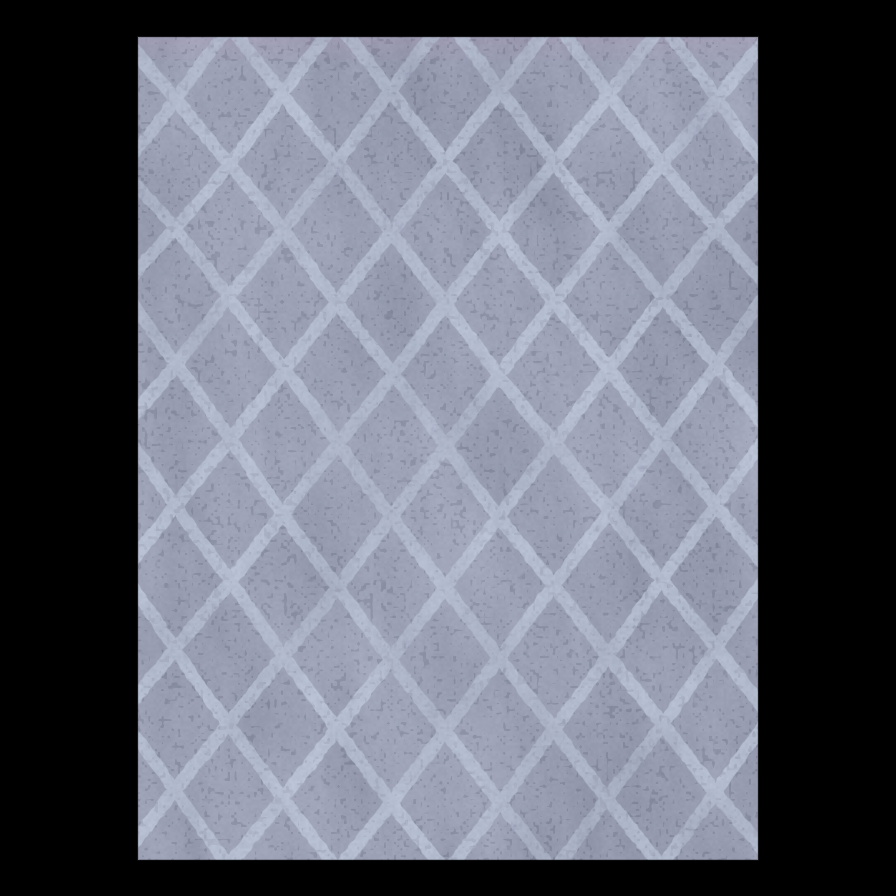
Write a three.js fragment shader that draws this pattern.

```glsl
varying vec2 vUv;

float hash(vec2 p) {
  vec3 q = fract(vec3(p.xyx) * 0.1031);
  q += dot(q, q.yzx + 33.33);
  return fract((q.x + q.y) * q.z);
}

float noise(vec2 p) {
  vec2 cell = floor(p);
  vec2 f = fract(p);
  f = f * f * (3.0 - 2.0 * f);
  return mix(mix(hash(cell), hash(cell + vec2(1.0, 0.0)), f.x),
             mix(hash(cell + vec2(0.0, 1.0)), hash(cell + 1.0), f.x), f.y);
}

float fbm(vec2 p) {
  float sum = 0.0;
  float weight = 0.5;
  for (int i = 0; i < 4; i++) {
    sum += weight * noise(p);
    p = p * 2.03 + 17.1;
    weight *= 0.5;
  }
  return sum / 0.9375;
}

// Distance to the nearest of two families of crossing diagonals
float latticeDistance(vec2 p) {
  vec2 pitch = vec2(0.1207, 0.159);
  vec2 q = p / pitch;
  vec2 diagonals = vec2(q.x + q.y, q.x - q.y);
  vec2 d = abs(diagonals - floor(diagonals + 0.5)) / length(1.0 / pitch);
  return min(d.x, d.y);
}

float sheetMask(vec2 uv) {
  vec2 d = abs(uv - vec2(0.5, 0.4995)) - vec2(0.346, 0.4592);
  return 1.0 - smoothstep(-0.001, 0.001, max(d.x, d.y));
}

void main() {
  // Gentle sag of the cloth, with slightly uneven bands
  vec2 p = vUv - vec2(0.4977, 0.5026);
  float side = p.x * p.x / 0.09;
  p.y -= 0.012 * side * (1.0 - 2.0 * smoothstep(0.15, 0.38, p.y));
  p += 0.004 * (vec2(noise(vUv * 9.0), noise(vUv * 9.0 + 40.0)) - 0.5);

  // Soft upright creases and fine grain
  vec2 slanted = vec2(vUv.x + 0.15 * vUv.y, vUv.y);
  float crease = fbm(slanted * vec2(22.0, 8.0)) - 0.5;
  float cloud = fbm(vUv * 6.0 + 9.0) - 0.5;
  float grain = noise(vUv * 330.0) - 0.5;
  float fleck = smoothstep(0.7, 0.88, noise(vUv * 270.0 + 71.0));

  vec3 ground = vec3(0.602, 0.622, 0.704);
  ground += 0.10 * crease + 0.05 * cloud + 0.025 * grain;
  ground -= 0.065 * fleck;
  ground += vec3(0.02, -0.005, 0.0) * smoothstep(0.92, 0.96, vUv.y);

  // Pale bands with ragged edges and patchy wear
  float ragged = 0.0022 * (noise(vUv * 190.0 + 23.0) - 0.5);
  float band = 1.0 - smoothstep(0.0062, 0.0082, latticeDistance(p) + ragged);
  float wear = smoothstep(0.25, 0.65, fbm(vUv * 14.0 + 31.0));
  float pits = smoothstep(0.66, 0.85, noise(vUv * 240.0 + 5.0));
  band *= mix(0.68, 1.0, wear) * (1.0 - 0.4 * pits);

  vec3 pale = vec3(0.702, 0.735, 0.812) + 0.08 * crease + 0.035 * grain;
  vec3 cloth = mix(ground, pale, band);
  gl_FragColor = vec4(cloth * sheetMask(vUv), 1.0);
}
```
